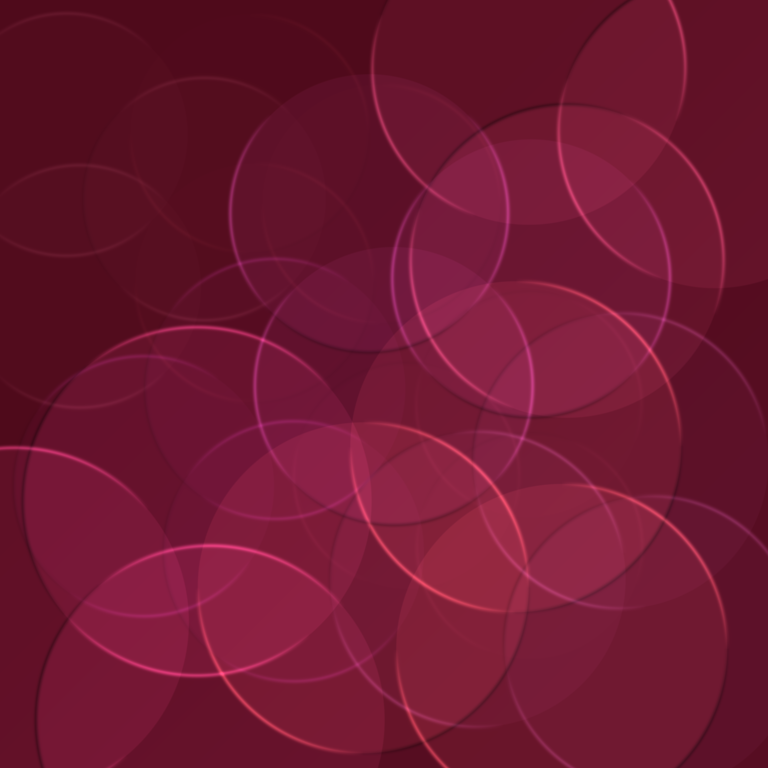
Write a WebGL 2 fragment shader that draws this background.

```glsl
#version 300 es
precision highp float;
// Translucent wine-red bubbles in overlapping trefoils, with rims that turn from light to dark.

uniform vec2 u_resolution;
out vec4 fragColor;

const int FAMILIES = 7;
const int TREFOILS = 9;            // those beyond FAMILIES are faint ghosts
const float GHOST_STRENGTH = 0.1;
const float GHOST_SCALE = 0.72;
const float LARGEST_RADIUS = 0.227;
const float RADIUS_STEP = 0.0115;
const float SPREAD = 0.725;        // bubble offset from trefoil centre, in radii
const float RIM_WIDTH = 0.0027;
const float EDGE_SOFTNESS = 0.0012;
const float FILL = 0.165;
const float RIM_SHADE = 0.3;
const float THIRD_TURN = 2.0943951;
const vec3 WINE_DARK = vec3(0.308, 0.038, 0.105);
const vec3 WINE_WARM = vec3(0.340, 0.052, 0.132);

// Light added by each family (rgb) and the axis of its lit rim in degrees (w)
const vec4 TINTS[FAMILIES] = vec4[](
    vec4(0.42, 0.14, 0.27, 85.0),   // pink
    vec4(0.44, 0.18, 0.19, 225.0),  // coral
    vec4(0.36, 0.15, 0.22, 25.0),   // rose
    vec4(0.16, 0.09, 0.17, 55.0),   // plum
    vec4(0.25, 0.11, 0.26, 180.0),  // violet
    vec4(0.12, 0.04, 0.13, 100.0),  // mulberry
    vec4(0.08, 0.05, 0.06, 90.0)    // dusk
);

// Centres sweep around the canvas while alternating below and above the middle
vec2 trefoilCentre(float index) {
    float side = mod(index, 2.0) < 0.5 ? 1.0 : -1.0;
    float lift = 0.2 + 0.1 * cos(1.2566 * (index - 2.0));
    return vec2(0.47 + 0.33 * sin(0.79 * index - 0.3), 0.5 + side * lift);
}

// Blends one bubble over the colour so far
vec3 addBubble(vec3 colour, vec2 offset, float radius, vec4 tint, float strength, float pixel) {
    float edge = length(offset) - radius;
    float soft = max(EDGE_SOFTNESS, pixel);
    float inside = 1.0 - smoothstep(-soft, soft, edge);
    float rimWidth = max(RIM_WIDTH, 0.7 * pixel);
    float rim = exp(-edge * edge / (rimWidth * rimWidth));

    // Lit at both ends of the axis, shaded on one flank
    float angle = atan(offset.y, offset.x) - radians(tint.w);
    float lit = pow(max(cos(2.0 * angle), 0.0), 0.75);
    float shaded = smoothstep(0.55, 1.0, sin(angle));

    float shade = RIM_SHADE * min(1.0, 2.8 * tint.r) * shaded * rim;
    colour += strength * tint.rgb * (FILL * inside + 0.85 * lit * rim);
    return colour * (1.0 - strength * shade);
}

void main() {
    float canvas = min(u_resolution.x, u_resolution.y);
    vec2 point = (gl_FragCoord.xy - 0.5 * u_resolution) / canvas + 0.5;
    float pixel = 1.0 / canvas;

    // Backdrop warms towards the lower right
    float warmth = smoothstep(-0.4, 0.7, point.x - point.y);
    vec3 colour = mix(WINE_DARK, WINE_WARM, warmth);

    for (int i = 1; i <= TREFOILS; i++) {
        int family = i % FAMILIES;
        bool ghost = i > FAMILIES;
        float index = float(i);
        float radius = LARGEST_RADIUS - RADIUS_STEP * float(family);
        radius *= ghost ? GHOST_SCALE : 1.0;
        float strength = ghost ? GHOST_STRENGTH : 1.0;
        vec2 centre = trefoilCentre(index);

        // Three bubbles evenly spaced about the centre
        for (int lobe = 0; lobe < 3; lobe++) {
            float turn = 0.25 + 1.02 * index + THIRD_TURN * float(lobe);
            vec2 lobeCentre = centre + SPREAD * radius * vec2(cos(turn), sin(turn));
            colour = addBubble(colour, point - lobeCentre, radius, TINTS[family], strength, pixel);
        }
    }
    fragColor = vec4(colour, 1.0);
}
```
